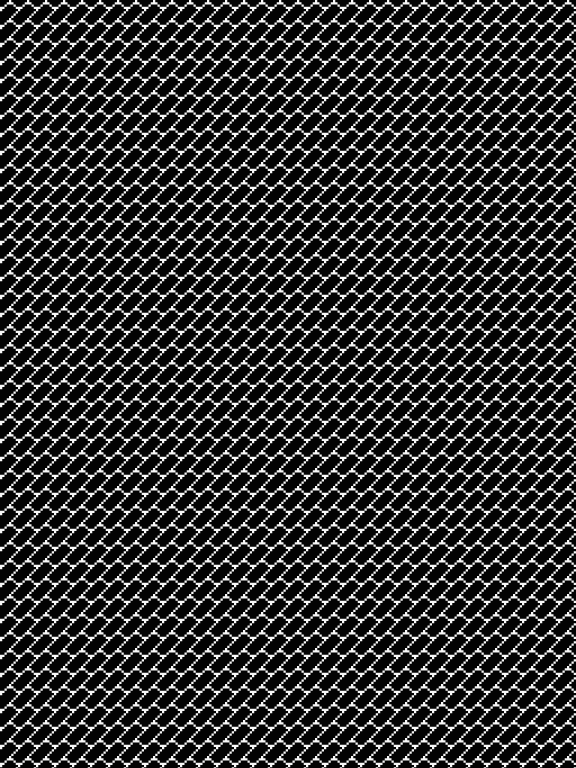
Reproduce this pattern procedurally as a Shadertoy shader.

```glsl
// Stepped white mesh of slanted oblong links on black, tiled on an 8 by 8 cell grid.

const float TILES_ACROSS = 32.0;   // repeats over the canvas width
const float TILE_CELLS = 8.0;      // square cells along one side of a tile
const float DIAGONAL_PHASE = 4.0;  // column plus row of the long diagonal
const vec2 LINK_CENTRE = vec2(6.0, 2.0);
const vec3 GROUND = vec3(0.01);
const vec3 LINE = vec3(0.97);

// 1.0 where a cell, counted rightward and downward, belongs to a line
float lineCell(vec2 cell) {
    // Long diagonal running through every tile
    bool diagonal = mod(cell.x + cell.y, TILE_CELLS) == DIAGONAL_PHASE;

    // Short S-shaped link between neighbouring diagonals
    float halfTile = 0.5 * TILE_CELLS;
    vec2 p = mod(cell - LINK_CENTRE + halfTile, TILE_CELLS) - halfTile;
    float side = p.x * p.y;
    bool middle = p == vec2(0.0);
    bool arm = abs(p.y) == 1.0 && side >= 1.0 && side <= 2.0;

    return diagonal || middle || arm ? 1.0 : 0.0;
}

// Area of line under a square footprint, for smooth cell edges
float lineCoverage(vec2 centre, float width) {
    vec2 low = centre - 0.5 * width;
    vec2 high = centre + 0.5 * width;
    vec2 first = floor(low);
    float area = 0.0;
    for (int j = 0; j < 3; j++) {
        for (int i = 0; i < 3; i++) {
            vec2 cell = first + vec2(i, j);
            vec2 overlap = max(min(high, cell + 1.0) - max(low, cell), 0.0);
            area += overlap.x * overlap.y * lineCell(cell);
        }
    }
    return area / (width * width);
}

void mainImage(out vec4 fragColor, in vec2 fragCoord) {
    // Cell coordinates measured from the upper left corner
    float cellsPerPixel = TILES_ACROSS * TILE_CELLS / iResolution.x;
    vec2 position = vec2(fragCoord.x, iResolution.y - fragCoord.y) * cellsPerPixel;

    float coverage = lineCoverage(position, cellsPerPixel);
    fragColor = vec4(mix(GROUND, LINE, coverage), 1.0);
}
```
